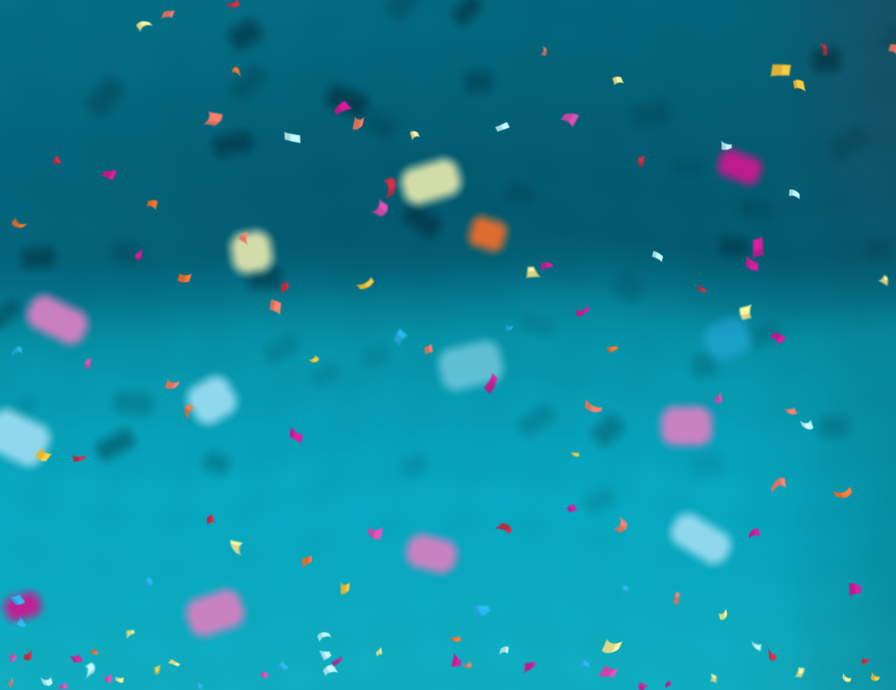
Write a Shadertoy shader that draws this background.

```glsl
// Bright paper confetti drifting in front of a teal wall, with soft shadows and defocused pieces.

const int SHADOWS = 40;
const int BLURRED = 14;
const int FLAKES = 88;
const int FLOOR_FLAKES = 30;
const float HORIZON = 0.575;       // height where the dark band meets the bright one
const float FLOOR_HEIGHT = 0.06;   // low strip with crowded tiny flakes
const float EDGE = 0.0022;         // softness of a focused flake
const vec3 WALL_TOP = vec3(0.015, 0.43, 0.52);
const vec3 WALL_DARK = vec3(0.01, 0.355, 0.44);
const vec3 WALL_BRIGHT = vec3(0.025, 0.655, 0.75);
const vec3 WALL_BASE = vec3(0.06, 0.675, 0.75);
const vec3 WALL_GREY = vec3(0.09, 0.31, 0.39);
const vec3 SHADOW = vec3(0.005, 0.17, 0.23);
const vec3 PAPER[9] = vec3[9](
    vec3(0.94, 0.89, 0.55), vec3(0.95, 0.74, 0.20), vec3(0.93, 0.43, 0.17),
    vec3(0.92, 0.46, 0.38), vec3(0.80, 0.09, 0.56), vec3(0.84, 0.28, 0.66),
    vec3(0.15, 0.66, 0.86), vec3(0.72, 0.91, 0.93), vec3(0.80, 0.15, 0.23));
const vec3 CREAM = vec3(0.88, 0.90, 0.68);
const vec3 PINK = vec3(0.84, 0.50, 0.76);
const vec3 ICE = vec3(0.60, 0.86, 0.94);

vec4 hash4(float n) {
    vec4 p = fract(n * vec4(0.1031, 0.1030, 0.0973, 0.1099));
    p += dot(p, p.wzxy + 33.33);
    return fract((p.xxyz + p.yzzw) * p.zywx);
}

// Evenly spread but irregular position in the unit square.
vec2 scatter(float i, float seed) {
    vec2 jitter = hash4(i + seed).xy - 0.5;
    return fract(i * vec2(0.7549, 0.5698) + hash4(seed).zw + 0.13 * jitter);
}

vec2 rotate(vec2 p, float a) {
    float c = cos(a), s = sin(a);
    return vec2(c * p.x + s * p.y, c * p.y - s * p.x);
}

float roundBox(vec2 p, vec2 halfSize, float radius) {
    vec2 q = abs(p) - halfSize + radius;
    return length(max(q, 0.0)) + min(max(q.x, q.y), 0.0) - radius;
}

float cover(float d, float blur) {
    return 1.0 - smoothstep(-blur, blur, d);
}

vec3 wall(vec2 p, float aspect) {
    float x = p.x / aspect;
    float wave = 0.012 * sin(p.x * 5.0 + 1.0) + 0.006 * sin(p.x * 13.0);
    vec3 dark = mix(WALL_DARK, WALL_TOP, smoothstep(0.72, 1.0, p.y) * (1.0 - 0.6 * x));
    dark = mix(dark, WALL_TOP, 0.5 * smoothstep(0.4, 0.0, x));
    vec3 bright = mix(WALL_BASE, WALL_BRIGHT, smoothstep(0.0, 0.25, p.y));
    bright *= 1.0 - 0.14 * smoothstep(0.25, HORIZON, p.y);
    vec3 col = mix(bright, dark, smoothstep(-0.085, 0.075, p.y - HORIZON + wave));
    col = mix(col, WALL_GREY, 0.8 * smoothstep(0.83, 1.0, x) * smoothstep(0.5, 0.9, p.y));
    col *= 1.0 - 0.16 * smoothstep(0.8, 1.05, x) * smoothstep(0.7, 0.3, p.y);
    // Faint brushed texture.
    float grain = sin(p.x * 61.0 + 2.0 * sin(p.y * 9.0)) + sin(p.y * 83.0 + 3.0 * sin(p.x * 7.0));
    return col * (1.0 + 0.006 * grain);
}

// A focused scrap of paper: skewed, slightly bent, with one side lit.
void addFlake(inout vec3 col, vec2 p, float id, float scale) {
    vec4 a = hash4(id + 201.0), b = hash4(id + 607.0);
    float turn = (a.x - 0.5) * 1.2 + (a.y > 0.77 ? 1.4 : 0.0);
    vec2 q = rotate(p, turn);
    vec2 size = scale * vec2(mix(0.007, 0.0135, a.z), mix(0.0035, 0.0085, a.w));
    q.x += (b.x - 0.5) * q.y;
    q.y += (b.y - 0.5) * (q.x * q.x / size.x - 0.4 * size.x);
    float taper = 1.0 + (b.z - 0.5) * clamp(q.x / size.x, -1.0, 1.0);
    float d = roundBox(q, size * vec2(1.0, taper), 0.001);
    vec3 paper = PAPER[int(b.w * 8.99)];
    paper *= 0.96 + 0.16 * smoothstep(-0.3, 0.3, q.x / size.x + b.x - 0.5);
    col = mix(col, paper, 0.95 * cover(d, EDGE * (0.7 + 0.7 * a.y)));
}

void mainImage(out vec4 fragColor, in vec2 fragCoord) {
    float aspect = iResolution.x / iResolution.y;
    vec2 p = fragCoord / iResolution.y;
    vec2 span = vec2(aspect, 1.0);
    vec3 col = wall(p, aspect);

    // Soft shadows, denser in the upper part.
    for (int i = 0; i < SHADOWS; i++) {
        float id = float(i);
        vec4 h = hash4(id + 31.0);
        vec2 c = scatter(id, 11.0);
        c.y = mix(0.25, 1.0, c.y);
        vec2 q = rotate(p - c * span, (h.x - 0.4) * 1.6);
        float d = roundBox(q, vec2(mix(0.016, 0.029, h.y), mix(0.012, 0.018, h.z)), 0.012);
        float strength = mix(0.15, 0.7, h.w * h.w) * mix(0.65, 1.0, smoothstep(0.4, 0.65, c.y));
        col = mix(col, SHADOW, strength * cover(d, 0.014));
    }

    // Large defocused pieces: cream above, pink and pale blue below.
    for (int i = 0; i < BLURRED; i++) {
        float id = float(i);
        vec4 h = hash4(id + 83.0);
        vec2 c = scatter(id, 47.0);
        c.y = mix(0.06, 0.84, c.y);
        int kind = i % 5;
        vec3 tint = c.y > 0.6 ? CREAM : (kind < 2 ? PINK : ICE);
        if (kind == 3) tint = PAPER[1 + int(h.w * 3.9)];
        if (kind == 4) tint = h.w > 0.5 ? PAPER[6] : tint;
        float scale = kind == 3 ? 0.7 : 1.0;
        vec2 q = rotate(p - c * span, (h.x - 0.5) * 1.1);
        float d = roundBox(q, scale * vec2(mix(0.029, 0.047, h.y), mix(0.024, 0.033, h.z)), 0.022 * scale);
        col = mix(col, tint, (kind == 4 ? 0.6 : 0.93) * cover(d, 0.012));
    }

    // Focused flakes across the whole view.
    for (int i = 0; i < FLAKES; i++) {
        float id = float(i);
        addFlake(col, p - scatter(id, 5.0) * span, id, mix(0.55, 1.1, hash4(id + 149.0).x));
    }

    // Tiny flakes gathered near the floor.
    for (int i = 0; i < FLOOR_FLAKES; i++) {
        float id = float(i) + 300.0;
        vec4 h = hash4(id);
        vec2 c = vec2(pow(h.x, 1.5) * aspect, h.y * FLOOR_HEIGHT);
        addFlake(col, p - c, id, mix(0.4, 0.75, h.z));
    }
    fragColor = vec4(col, 1.0);
}
```
